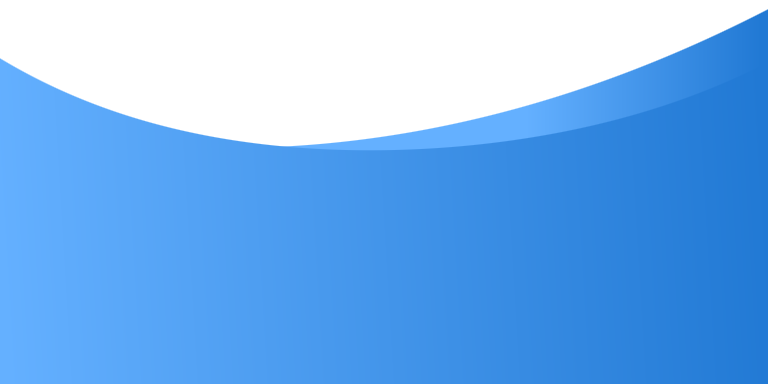
Reproduce this background procedurally as a Shadertoy shader.

```glsl
// Blue gradient wave with a glossy ribbon curling behind it on a white ground.

const vec2 CANVAS = vec2(2.0, 1.0);            // canvas size in scene units
const vec3 WHITE = vec3(1.0);
const vec3 LIGHT_BLUE = vec3(0.392, 0.690, 1.0);
const vec3 DEEP_BLUE = vec3(0.130, 0.475, 0.832);

const vec2 WAVE_LOW = vec2(0.9635, 0.6086);    // lowest point of the front wave
const vec3 WAVE_BEND = vec3(0.192, -0.0255, 0.0447);
const vec2 RIBBON_START = vec2(0.731, 0.618);  // where the ribbon leaves the wave
const vec2 RIBBON_BEND = vec2(0.0491, 0.1835); // slope and curvature
const vec2 WAVE_FADE = vec2(0.0, 2.0);         // gradient start and end in x
const vec2 RIBBON_FADE = vec2(1.37, 1.98);
const float GRADIENT_TILT = 0.06;

// Height of the front wave's upper edge
float waveHeight(float x) {
    float u = x - WAVE_LOW.x;
    return WAVE_LOW.y + u * u * (WAVE_BEND.x + u * (WAVE_BEND.y + u * WAVE_BEND.z));
}

// Height of the ribbon's upper edge
float ribbonHeight(float x) {
    float s = x - RIBBON_START.x;
    return RIBBON_START.y + s * (RIBBON_BEND.x + s * RIBBON_BEND.y);
}

// Antialiased coverage of the side where the field is positive
float coverage(float field) {
    return clamp(0.5 + field / fwidth(field), 0.0, 1.0);
}

// Light to deep blue across a horizontal range
vec3 blueGradient(float x, vec2 range) {
    float t = clamp((x - range.x) / (range.y - range.x), 0.0, 1.0);
    return mix(LIGHT_BLUE, DEEP_BLUE, t);
}

void mainImage(out vec4 fragColor, in vec2 fragCoord) {
    vec2 p = fragCoord / iResolution.xy * CANVAS;
    float tiltedX = p.x + GRADIENT_TILT * (p.y - 0.4);

    // Ribbon behind, front wave on top
    vec3 color = WHITE;
    color = mix(color, blueGradient(p.x, RIBBON_FADE), coverage(ribbonHeight(p.x) - p.y));
    color = mix(color, blueGradient(tiltedX, WAVE_FADE), coverage(waveHeight(p.x) - p.y));

    fragColor = vec4(color, 1.0);
}
```
